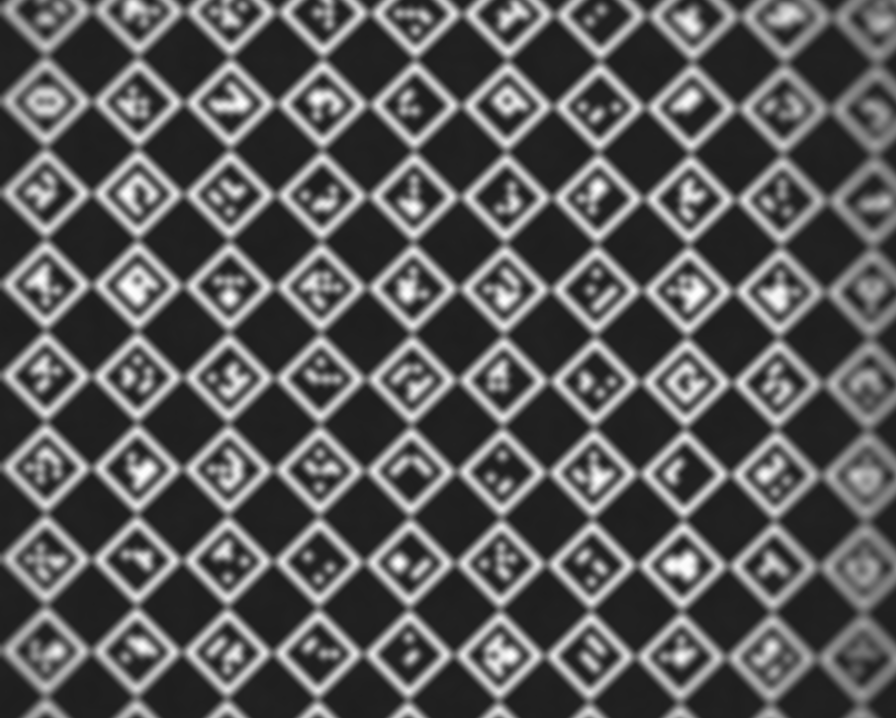
Write a Shadertoy shader that draws this pattern.

```glsl
// Draws a softly focused grid of diamond frames, each holding a random 4x4 block code.

const float MODULE = 0.0866;      // code square side, in grid pitches
const float FRAME_OUTER = 4.0;    // frame half sizes, in code squares
const float FRAME_INNER = 3.0;
const float DARK = 0.125;
const float LIGHT = 0.985;

float hash(vec3 v) {
    uvec3 u = uvec3(ivec3(v) + 512) * uvec3(1597u, 3571u, 7919u);
    uint n = (u.x ^ (u.y << 7) ^ (u.z << 13)) * 747796u + 2891u;
    n = (n ^ (n >> 15)) * 277803u;
    n = (n ^ (n >> 13)) * 668265u;
    return float((n ^ (n >> 16)) & 65535u) / 65536.0;
}

vec2 gradientAt(vec2 corner) {
    float angle = 6.2832 * hash(vec3(corner, 91.0));
    return vec2(cos(angle), sin(angle));
}

float gradientNoise(vec2 p) {
    vec2 i = floor(p), f = fract(p);
    vec2 s = f * f * f * (f * (f * 6.0 - 15.0) + 10.0);
    vec2 e = vec2(1.0, 0.0);
    float a = dot(gradientAt(i), f);
    float b = dot(gradientAt(i + e.xy), f - e.xy);
    float c = dot(gradientAt(i + e.yx), f - e.yx);
    float d = dot(gradientAt(i + e.xx), f - e.xx);
    return mix(mix(a, b, s.x), mix(c, d, s.x), s.y);
}

// Blurred coverage of a square centred on the origin
float softSquare(vec2 q, float halfSize, float blur) {
    vec2 span = smoothstep(-blur, blur, q + halfSize)
              - smoothstep(-blur, blur, q - halfSize);
    return span.x * span.y;
}

// Sum of the lit squares of one 4x4 code
float codeBlocks(vec2 q, vec2 cell, float blur) {
    float density = mix(0.32, 0.68, hash(vec3(cell, 40.0)));
    float sum = 0.0;
    for (int k = 0; k < 16; k++) {
        vec2 slot = vec2(k % 4, k / 4) - 1.5;
        float lit = step(hash(vec3(cell, float(k))), density);
        sum += lit * softSquare(q - slot, 0.5, blur);
    }
    return sum;
}

float tag(vec2 offset, vec2 cell, float blur) {
    // Turn by 45 degrees and scale to code squares
    vec2 q = vec2(offset.x + offset.y, offset.y - offset.x) * 0.70711 / MODULE;
    float frame = softSquare(q, FRAME_OUTER, blur) - softSquare(q, FRAME_INNER, blur);
    return frame + codeBlocks(q, cell, blur);
}

// Slightly tilted and tapered grid; rows are counted from the top
vec2 gridCoord(vec2 p, float canvasHeight) {
    float down = canvasHeight - p.y;
    float pitch = 0.1033 - 0.0028 * down;
    float tilt = 0.010 * (p.x - 0.052);
    return vec2((p.x - 0.0514) / pitch, (down - 0.0111 - tilt) / 0.1022);
}

void mainImage(out vec4 fragColor, in vec2 fragCoord) {
    vec2 p = fragCoord / iResolution.x;
    float canvasHeight = iResolution.y / iResolution.x;
    vec2 g = gridCoord(p, canvasHeight);

    // Lens softness grows toward the corners and the right side
    vec2 fromFocus = p - vec2(0.44, 0.5 * canvasHeight);
    float edge = smoothstep(0.36, 0.66, length(fromFocus));
    float rightSide = smoothstep(0.84, 1.0, p.x);
    float pixel = 10.0 / (MODULE * iResolution.x);
    float blur = max(mix(0.86, 1.12, edge) + 0.15 * rightSide, pixel);

    // The four nearest tags, so that blurred tips overlap
    float coverage = 0.0;
    vec2 base = floor(g);
    for (int k = 0; k < 4; k++) {
        vec2 cell = base + vec2(k % 2, k / 2);
        coverage += tag(g - cell, cell, blur);
    }

    // Uneven light and faint mottling
    float light = 1.0 - 0.12 * edge - 0.10 * rightSide;
    float mottle = 0.012 * gradientNoise(p * 24.0) + 0.008 * gradientNoise(p * 70.0);
    float shade = mix(DARK, LIGHT * light, min(coverage, 1.0)) + mottle;
    fragColor = vec4(vec3(shade), 1.0);
}
```
